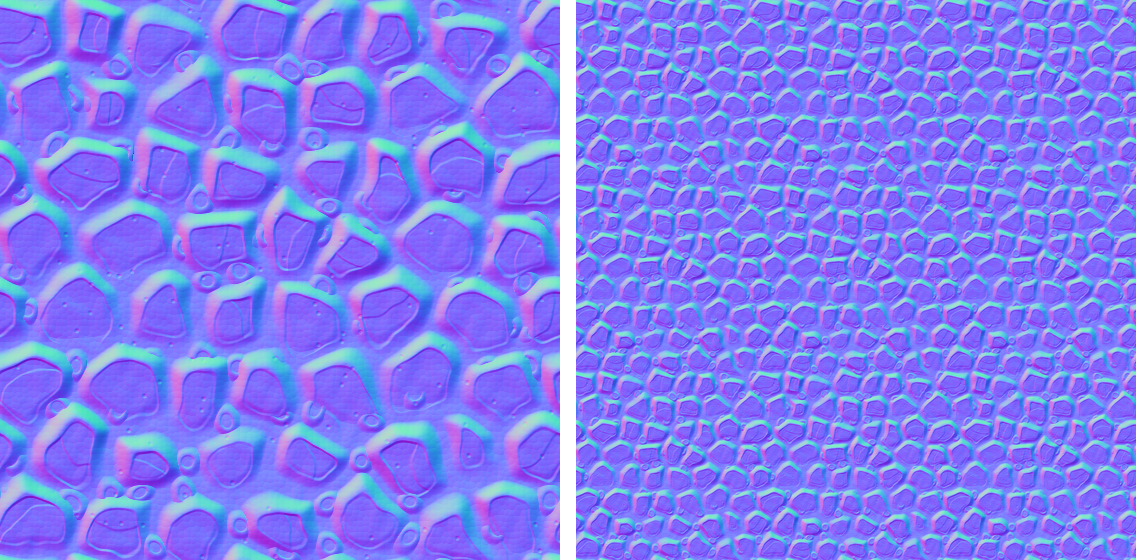
Left: one tile. Right: repeated 3 by 3.
A WebGL 2 fragment shader for this texture map:

```glsl
#version 300 es
precision highp float;
// Normal map of a rough cobblestone wall that tiles on all sides.
// Wrapped Voronoi cells in brick rows become bevelled stones with sunken faces;
// pebbles, ledges, pits and grain join one height field, whose slope is the colour.

uniform vec2 u_resolution;
out vec4 fragColor;

const float TAU = 6.2831853;
const vec2 GRID = vec2(7.0, 8.0);             // stones per row, rows (even)
const vec2 CELL = vec2(GRID.y / GRID.x, 1.0); // cell size, in row heights
const vec2 JITTER = vec2(0.62, 0.32);
const float CORNER_SHARPNESS = 22.0;
const float BEVEL_WIDTH = 0.25;
const float STONE_HEIGHT = 0.145;
const float STONE_TILT = 0.2;
const float FACE_DEPTH = 0.018;
const float LEDGE_DEPTH = 0.014;
const float PEBBLE_HEIGHT = 0.045;
const float PIT_DEPTH = 0.012;
const float LUMP_HEIGHT = 0.006;
const float GRAIN_HEIGHT = 0.006;
const vec2 SLOPE_GAIN = vec2(0.75, -1.0);     // red rises leftward, green upward
const float SAMPLE_STEP = 0.0015;

vec2 hash2(vec2 p) {
  vec3 q = fract(p.xyx * vec3(0.1031, 0.1030, 0.0973));
  q += dot(q, q.yzx + 33.33);
  return fract((q.xx + q.yz) * q.zy);
}

// Layered sines with whole frequencies, so they wrap
float ripple(vec2 uv) {
  vec2 t = TAU * uv;
  float a = sin(dot(t, vec2(11, 7)) + 2.0 * sin(dot(t, vec2(-3, 5))));
  float b = sin(dot(t, vec2(-9, 17)) + 2.0 * sin(dot(t, vec2(8, 2))));
  float c = sin(dot(t, vec2(23, 12)) + 2.0 * sin(dot(t, vec2(4, -11))));
  return 0.5 * (a + b + 0.6 * c);
}

vec2 warp(vec2 uv) {
  vec2 t = TAU * uv;
  return uv + 0.005 * vec2(sin(7.0 * t.y + 2.0 * sin(3.0 * t.x)),
                           sin(6.0 * t.x + 2.0 * sin(4.0 * t.y)));
}

// Wrapped cellular noise: distance to the nearest point and its random id
vec2 cellular(vec2 uv, float count) {
  vec2 p = uv * count, base = floor(p);
  vec2 nearest = vec2(9.0, 0.0);
  for (int y = -1; y <= 1; y++)
    for (int x = -1; x <= 1; x++) {
      vec2 cell = base + vec2(x, y);
      vec2 r = hash2(mod(cell, count) + count);
      float dist = length(cell + 0.2 + 0.6 * r - p);
      if (dist < nearest.x) nearest = vec2(dist, fract(7.0 * (r.x + r.y)));
    }
  return nearest;
}

// Centre of a stone; odd rows shift by half a cell
vec2 stoneSite(vec2 cell) {
  vec2 r = hash2(mod(cell, GRID) + 3.0);
  float shift = 0.5 * mod(cell.y, 2.0);
  return (cell + 0.5 + JITTER * (r - 0.5) + vec2(shift, 0.0)) * CELL;
}

float stoneHeight(vec2 uv, float lumps) {
  vec2 p = warp(uv) * GRID.y;
  float row = floor(p.y), best = 99.0;
  vec2 home = vec2(0.0);
  for (int y = -1; y <= 1; y++)
    for (int x = -1; x <= 1; x++) {
      float r = row + float(y);
      float column = floor(p.x / CELL.x - 0.5 * mod(r, 2.0));
      vec2 cell = vec2(column + float(x), r);
      float dist = length(stoneSite(cell) - p);
      if (dist < best) { best = dist; home = cell; }
    }
  // Smooth minimum of the distances to all borders rounds the corners
  vec2 site = stoneSite(home), local = p - site;
  float sum = 0.0;
  for (int y = -1; y <= 1; y++)
    for (int x = -2; x <= 2; x++) {
      if (x == 0 && y == 0) continue;
      vec2 other = stoneSite(home + vec2(x, y));
      float border = dot(0.5 * (site + other) - p, normalize(other - site));
      sum += exp(-CORNER_SHARPNESS * border);
    }
  vec2 trait = hash2(mod(home, GRID) + 41.0);
  float inset = -log(sum) / CORNER_SHARPNESS - 0.07 * step(0.75, trait.x);

  // Bevelled body, higher at the top, with a sunken face
  float body = smoothstep(0.01, BEVEL_WIDTH, inset);
  float height = STONE_HEIGHT * (0.8 + 0.4 * trait.y) + STONE_TILT * local.y;
  float rim = 0.19 + 0.17 * local.y + 0.04 * (trait.y - 0.5) + 0.015 * lumps;
  float face = smoothstep(rim, rim + 0.045, inset);

  // Curved ledge across some faces
  float angle = TAU * trait.x;
  vec2 along = vec2(cos(angle), sin(angle));
  float reach = dot(local, along);
  float across = dot(local, vec2(-along.y, along.x)) + reach * reach - 0.1 + 0.02 * lumps;
  float ledge = smoothstep(-0.02, 0.025, across) * step(0.4, trait.y);
  return body * height - face * (FACE_DEPTH + LEDGE_DEPTH * ledge);
}

float surfaceHeight(vec2 uv) {
  float lumps = ripple(uv);
  vec2 pebble = cellular(warp(uv), 13.0);
  float dome = 1.0 - smoothstep(0.18, 0.36, pebble.x);
  dome -= 0.25 * (1.0 - smoothstep(0.12, 0.17, pebble.x));
  float height = max(stoneHeight(uv, lumps), PEBBLE_HEIGHT * dome * step(0.4, pebble.y));
  vec2 pit = cellular(uv, 40.0);
  height -= PIT_DEPTH * (1.0 - smoothstep(0.03, 0.2, pit.x)) * step(0.9, pit.y);
  float grain = cellular(uv, 100.0).x;
  return height + LUMP_HEIGHT * lumps - GRAIN_HEIGHT * grain * grain;
}

void main() {
  vec2 uv = gl_FragCoord.xy / u_resolution;
  float here = surfaceHeight(uv);
  vec2 rise = vec2(surfaceHeight(uv + vec2(SAMPLE_STEP, 0.0)),
                   surfaceHeight(uv + vec2(0.0, SAMPLE_STEP))) - here;
  vec2 slope = rise / (SAMPLE_STEP * GRID.y);
  vec3 normal = normalize(vec3(SLOPE_GAIN * slope, 1.0));
  fragColor = vec4(0.5 + 0.5 * normal, 1.0);
}
```
